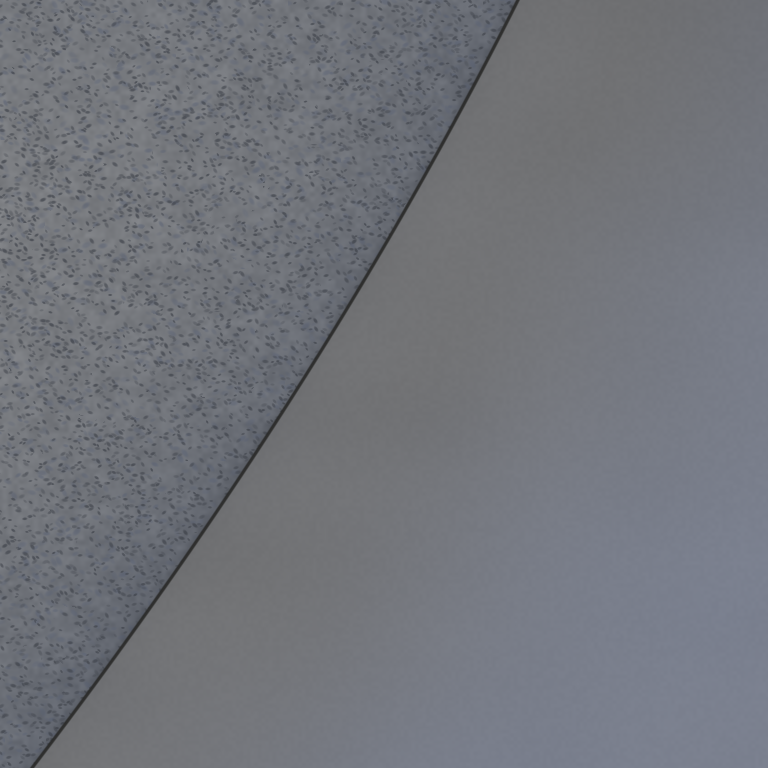
A WebGL 2 fragment shader for this texture:

```glsl
#version 300 es
precision highp float;
// Two matt panels meet along a gently bowed dark seam: speckled stone on the
// left, smooth blue-grey metal on the right. The seam is a parabola x(y), the
// specks are two layers of cellular noise, and the shading is soft gradients.
uniform vec2 u_resolution;
out vec4 outColor;

// Seam: x = SEAM.x + SEAM.y * y + SEAM.z * y * y
const vec3 SEAM = vec3(0.0417, 0.7644, -0.1316);
const float SEAM_HALF_WIDTH = 0.0021;
const vec3 SEAM_COLOR = vec3(0.16, 0.16, 0.155);

const vec3 STONE_LIGHT = vec3(0.490, 0.498, 0.512);
const vec3 STONE_SHADE = vec3(0.385, 0.403, 0.440);
const vec3 SPECK_DARK = vec3(0.25, 0.265, 0.295);
const vec3 SPECK_BLUE = vec3(0.355, 0.385, 0.455);
const float FINE_CELLS = 165.0;
const float COARSE_CELLS = 105.0;

const vec3 METAL_WARM = vec3(0.447, 0.450, 0.458);
const vec3 METAL_BLUE = vec3(0.480, 0.502, 0.560);
const float GRAIN = 0.012;

float hash(vec2 p) {
    vec3 q = fract(vec3(p.xyx) * 0.1031);
    q += dot(q, q.yzx + 33.33);
    return fract((q.x + q.y) * q.z);
}

float valueNoise(vec2 p) {
    vec2 i = floor(p), f = fract(p);
    f = f * f * (3.0 - 2.0 * f);
    float low = mix(hash(i), hash(i + vec2(1, 0)), f.x);
    float high = mix(hash(i + vec2(0, 1)), hash(i + vec2(1, 1)), f.x);
    return mix(low, high, f.y);
}

// Signed distance to the seam, positive on the metal side
float seamDistance(vec2 p) {
    float x = SEAM.x + p.y * (SEAM.y + SEAM.z * p.y);
    float slope = SEAM.y + 2.0 * SEAM.z * p.y;
    return (p.x - x) / sqrt(1.0 + slope * slope);
}

// Coverage of scattered oval specks; density is the share of filled cells
float specks(vec2 p, float density, float seed) {
    vec2 cell = floor(p);
    float cover = 0.0;
    for (int j = -1; j <= 1; j++)
    for (int i = -1; i <= 1; i++) {
        vec2 id = cell + vec2(i, j);
        vec2 key = id + seed;
        vec2 center = id + vec2(hash(key + 17.0), hash(key + 59.0));
        float angle = 1.8 * hash(key + 83.0) - 1.1;
        float c = cos(angle), s = sin(angle);
        vec2 d = mat2(c, -s, s, c) * (p - center) * vec2(0.75, 1.35);
        float radius = mix(0.25, 0.6, hash(key + 101.0));
        float strength = step(hash(key), density) * mix(0.35, 1.0, hash(key + 131.0));
        cover = max(cover, strength * (1.0 - smoothstep(radius * 0.35, radius + 0.15, length(d))));
    }
    return cover;
}

vec3 stone(vec2 p, float d) {
    // Light falls off towards the seam and the lower corner
    float nearSeam = exp(d * 5.5);
    float low = 1.0 - smoothstep(0.0, 0.65, p.y);
    float top = smoothstep(0.75, 1.0, p.y);
    float shade = 0.80 * nearSeam + 0.22 * low + 0.18 * top;
    vec3 color = mix(STONE_LIGHT, STONE_SHADE, clamp(shade, 0.0, 1.0));
    // Mottled ground, then blue and dark specks
    color += 0.045 * (valueNoise(p * 150.0) - 0.5) + 0.03 * (valueNoise(p * 45.0) - 0.5);
    float clump = 0.7 + 0.6 * valueNoise(p * 28.0);
    color = mix(color, SPECK_BLUE, 0.55 * specks(p * COARSE_CELLS, 0.28 * clump, 7.0));
    return mix(color, SPECK_DARK, 0.72 * specks(p * FINE_CELLS, 0.36 * clump, 41.0));
}

vec3 metal(vec2 p, float d) {
    // Blue reflection grows away from the seam, strongest at the lower right
    float blue = smoothstep(0.08, 0.72, d + 0.10 * (1.0 - p.y));
    blue += 0.06 * sin(p.x * 9.0 + p.y * 5.0) * sin(p.y * 11.0 - p.x * 4.0 + 1.0);
    vec3 color = mix(METAL_WARM, METAL_BLUE, clamp(blue, 0.0, 1.0));
    color -= 0.022 * smoothstep(0.55, 1.0, p.y) * smoothstep(0.6, 1.0, p.x);
    color += 0.012 * (valueNoise(p * vec2(7.0, 11.0)) - 0.5);
    // Faint darkening along the joint
    return color - 0.018 * exp(-d * 45.0);
}

void main() {
    vec2 p = gl_FragCoord.xy / u_resolution;
    float pixel = 1.0 / min(u_resolution.x, u_resolution.y);
    float d = seamDistance(p);

    float side = smoothstep(-pixel, pixel, d);
    vec3 color = mix(stone(p, min(d, 0.0)), metal(p, max(d, 0.0)), side);
    color += GRAIN * (valueNoise(p * 210.0) - 0.5);

    // Dark seam with a soft shadow on the stone side
    color *= 1.0 - 0.16 * exp(-abs(d) * 160.0) * (1.0 - side);
    float line = 1.0 - smoothstep(SEAM_HALF_WIDTH - pixel, SEAM_HALF_WIDTH + pixel, abs(d));
    color = mix(color, SEAM_COLOR, 0.9 * line);
    outColor = vec4(color, 1.0);
}
```
